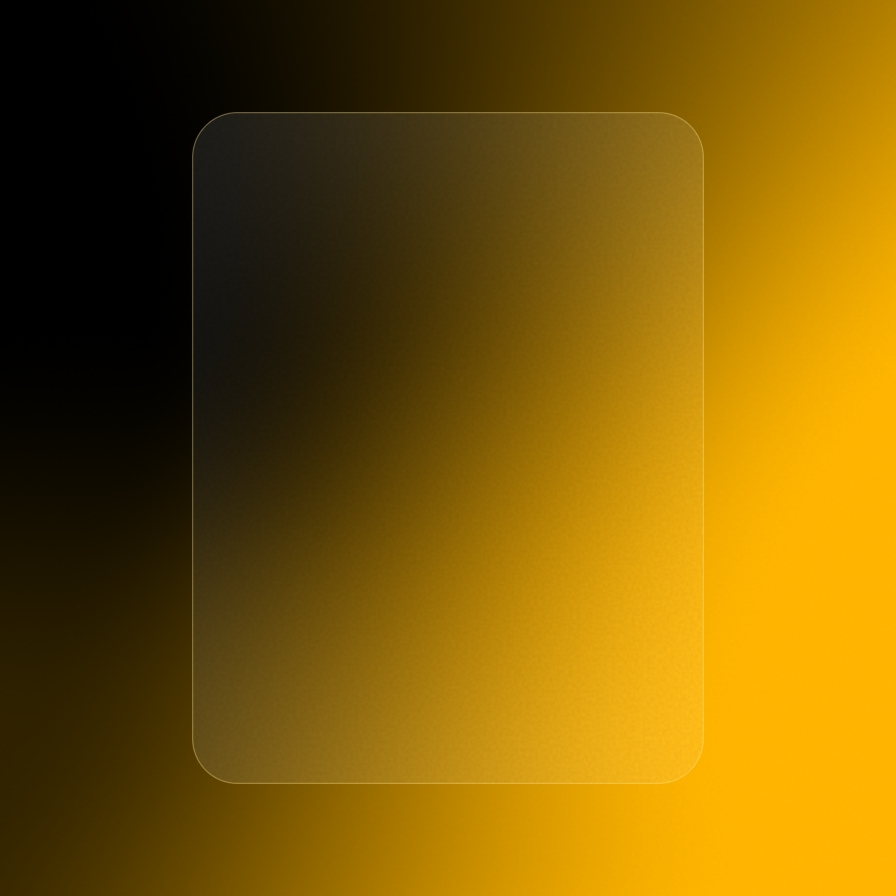
This background is drawn by a Shadertoy shader. Its source:

```glsl
// A rounded pane of frosted glass over a diagonal glow from black to amber.
// The glow is a slanted smooth ramp whose softness varies with height; the pane is
// a rounded-box distance with a pale veil, a hairline rim and gradient-noise grain.

vec2 hashGradient(vec2 cell) {
    vec3 h = fract(cell.xyx * vec3(0.1031, 0.1030, 0.0973));
    h += dot(h, h.yzx + 33.33);
    float angle = 6.2832 * fract((h.x + h.y) * h.z);
    return vec2(cos(angle), sin(angle));
}

float gradientNoise(vec2 p) {
    vec2 i = floor(p), f = fract(p);
    vec2 w = f * f * f * (f * (f * 6.0 - 15.0) + 10.0);
    vec2 e = vec2(0.0, 1.0);
    float low = mix(dot(hashGradient(i), f),
                    dot(hashGradient(i + e.yx), f - e.yx), w.x);
    float high = mix(dot(hashGradient(i + e), f - e),
                     dot(hashGradient(i + 1.0), f - 1.0), w.x);
    return mix(low, high, w.y);
}

float roundedBox(vec2 p, vec2 halfSize, float radius) {
    vec2 q = abs(p) - halfSize + radius;
    return length(max(q, 0.0)) + min(max(q.x, q.y), 0.0) - radius;
}

// Brightness of the amber light, from 0 to 1
float glow(vec2 uv) {
    float depth = 1.0 - uv.y;
    float upper = max(0.0, 1.0 - depth / 0.6);
    float softness = 0.41 + 0.33 * upper * upper + 0.07 * smoothstep(0.8, 1.0, depth);
    float middle = 0.8 + 0.06 * smoothstep(0.6, 1.0, depth);
    float ramp = smoothstep(-softness, softness, uv.x + 0.5 * depth - middle);
    float wash = 0.19 * smoothstep(0.35, 0.85, depth);
    return mix(wash, 1.0, ramp);
}

void mainImage(out vec4 fragColor, in vec2 fragCoord) {
    vec2 uv = fragCoord / iResolution.xy;
    float pixel = 1.0 / iResolution.y;

    // Background light
    vec3 color = vec3(1.0, 0.71, 0.0) * glow(uv);

    // Glass veil, clearest in the middle
    vec2 p = uv - 0.5;
    float d = roundedBox(p, vec2(0.285, 0.3743), 0.05);
    float inside = clamp(0.5 - d / pixel, 0.0, 1.0);
    float veil = 0.015 + 0.08 * smoothstep(0.1, 0.45, length(p));
    color = mix(color, vec3(1.0), veil * inside);

    // Hairline rim
    float rim = clamp(0.5 + (0.00065 - abs(d)) / pixel, 0.0, 1.0);
    color = mix(color, vec3(1.0, 0.9, 0.55), 0.38 * rim);

    // Fine grain, stronger in the glass
    float grain = gradientNoise(uv * 230.0) + 0.5 * gradientNoise(uv * 410.0 + 17.0);
    color += grain * mix(0.008, 0.022, inside) * (0.3 + color);

    fragColor = vec4(clamp(color, 0.0, 1.0), 1.0);
}
```
